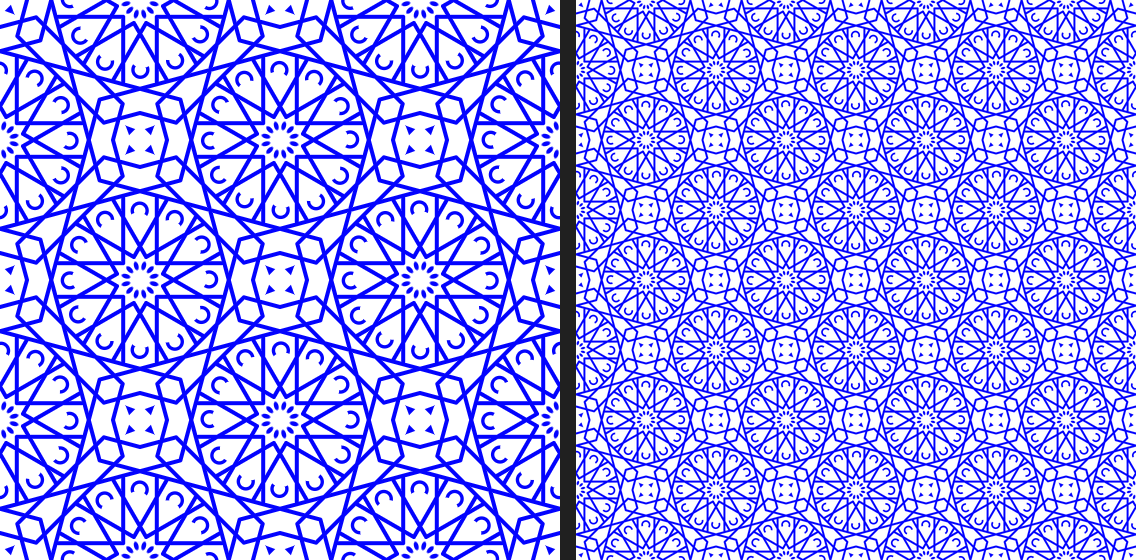
Left: one tile. Right: repeated 2 by 2.
Write a WebGL 2 fragment shader that draws this pattern.

```glsl
#version 300 es
precision highp float;

uniform vec2 u_resolution;
out vec4 outColor;

const float CELLS = 4.0;          // rosette-to-octagon steps across the canvas
const int PETALS = 12;
const float STEP = 6.2831853 / 12.0;
const float HALF_LINE = 0.0143;
const float APOTHEM = 0.61237;    // ring edges line up with neighbouring rosettes
const vec3 PAPER = vec3(1.0);
const vec3 INK = vec3(0.01, 0.01, 0.995);

float hash(vec2 p) {
  return fract(sin(dot(p, vec2(12.9898, 78.233))) * 43758.5453);
}

vec2 rotate(vec2 p, float angle) {
  float c = cos(angle), s = sin(angle);
  return vec2(c * p.x - s * p.y, s * p.x + c * p.y);
}

float segment(vec2 p, vec2 a, vec2 b) {
  vec2 pa = p - a, ba = b - a;
  return length(pa - ba * clamp(dot(pa, ba) / dot(ba, ba), 0.0, 1.0));
}

// Broken ring, open towards -x
float openRing(vec2 p, float radius, float halfWidth) {
  float ring = abs(length(p) - radius) - halfWidth;
  float opening = -0.866 * p.x - 0.5 * abs(p.y);
  return max(ring, opening);
}

float seed(vec2 p, vec2 radii) {
  return (length(p / radii) - 1.0) * radii.y;
}

// Twelve petals, their extended outer edges, rings and central seeds
float rosette(vec2 p, vec2 id) {
  float d = 1e3;
  for (int k = 0; k < PETALS; k++) {
    float angle = float(k) * STEP;
    vec2 petal = rotate(p, -angle);
    vec2 between = rotate(p, -angle - 0.5 * STEP);

    float side = segment(vec2(petal.x, abs(petal.y)), vec2(0.12), vec2(0.602, 0.12));
    float reach = k % 3 == 1 ? 0.4375 : 0.462;
    float edge = segment(vec2(between.x, abs(between.y)),
                         vec2(APOTHEM, 0.0), vec2(APOTHEM, reach));
    d = min(d, min(side, edge) - HALF_LINE);

    // Slight hand-placed wobble of each ring
    vec2 key = id + vec2(float(k) * 7.0, float(k) * 3.0);
    vec2 shift = 0.016 * (vec2(hash(key), hash(key + 31.0)) - 0.5);
    float turn = 0.4 * (hash(key + 57.0) - 0.5);
    d = min(d, openRing(rotate(petal - vec2(0.5, 0.0) - shift, turn), 0.053, 0.012));

    d = min(d, seed(between - vec2(0.104, 0.0), vec2(0.031, 0.016)));
  }
  return d;
}

// Octagon with crossing sides and four small triangles; p lies in one octant
float octagon(vec2 p) {
  vec2 tip = vec2(0.193, 0.0), outer = vec2(0.124, 0.257);
  float lines = min(segment(p, tip, outer), segment(p, tip.yx, outer.yx)) - HALF_LINE;

  vec2 diagonal = vec2(p.x + p.y, abs(p.x - p.y)) * 0.70711;
  float slope = dot(diagonal - vec2(0.146, 0.0), vec2(0.42, 0.908));
  return min(lines, max(0.079 - diagonal.x, slope));
}

void main() {
  vec2 grid = gl_FragCoord.xy / u_resolution * CELLS;
  float pixel = CELLS / min(u_resolution.x, u_resolution.y);

  // Diamond cells centred on the rosettes
  vec2 skew = 2.0 * floor(vec2(grid.x + grid.y, grid.x - grid.y) * 0.5) + 1.0;
  vec2 center = 0.5 * vec2(skew.x + skew.y, skew.x - skew.y);
  vec2 p = grid - center;

  // Fold so that the nearest octagon centre is at (1, 0)
  vec2 q = abs(p);
  if (q.y > q.x) q = q.yx;

  float d = min(rosette(p, mod(center, CELLS)), octagon(vec2(1.0 - q.x, q.y)));
  float coverage = clamp(0.5 - d / pixel, 0.0, 1.0);
  outColor = vec4(mix(PAPER, INK, coverage), 1.0);
}
```
